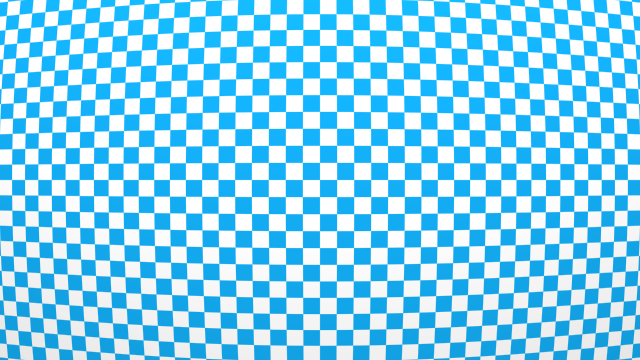
Give the GLSL for this pattern, as a WebGL 1 fragment shader.

```glsl
precision highp float;

uniform vec2 u_resolution;

const float CELLS_PER_HEIGHT = 21.03;
const float BULGE = 0.153;
const float EDGE_PIXELS = 1.15;

const vec3 BLUE = vec3(0.075, 0.670, 0.945);
const vec3 WHITE = vec3(1.0);

const float TOP_LIGHT = 1.11;
const float VERTICAL_FALLOFF = 0.17;
const float SIDE_FALLOFF = 0.04;

// Barrel distortion: cells shrink away from the centre
vec2 bulge(vec2 p) {
  return p * (1.0 + BULGE * dot(p, p));
}

// Alternating square wave per axis, with softened steps
vec2 squareWave(vec2 p, float edgeWidth) {
  vec2 triangle = abs(mod(p - 0.5, 2.0) - 1.0) - 0.5;
  return clamp(2.0 * triangle / edgeWidth, -1.0, 1.0);
}

// Light falls off downward and toward both sides
float lighting(vec2 uv) {
  float side = 2.0 * uv.x - 1.0;
  return TOP_LIGHT - VERTICAL_FALLOFF * (1.0 - uv.y)
       - SIDE_FALLOFF * side * side;
}

void main() {
  vec2 uv = gl_FragCoord.xy / u_resolution;
  vec2 centred = (gl_FragCoord.xy - 0.5 * u_resolution) / u_resolution.y;

  // Checkerboard
  vec2 grid = bulge(centred) * CELLS_PER_HEIGHT;
  float stretch = 1.0 + 2.0 * BULGE * dot(centred, centred);
  float edgeWidth = EDGE_PIXELS * CELLS_PER_HEIGHT * stretch / u_resolution.y;
  vec2 wave = squareWave(grid, edgeWidth);
  float checker = 0.5 + 0.5 * wave.x * wave.y;

  // Shade each tile colour before blending across edges
  float light = lighting(uv);
  vec3 blueTile = min(BLUE * light, 1.0);
  vec3 whiteTile = min(WHITE * light, 1.0);
  gl_FragColor = vec4(mix(blueTile, whiteTile, checker), 1.0);
}
```
